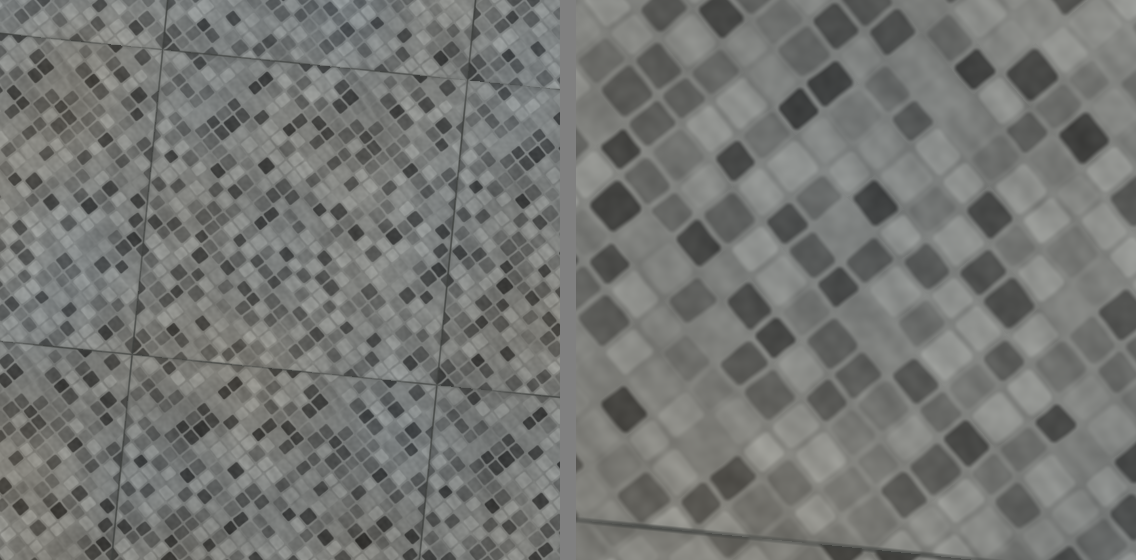
Left, the full canvas; right, a detail of the centre.
This texture is drawn by a Shadertoy shader. Its source:

```glsl
const float TILE_SIZE = 0.547;                  // tile pitch in canvas units
const vec2  TILE_CORNER = vec2(0.236, 0.367);   // one crossing of the joints
const float TILE_ANGLE = 0.1;
const float DIAMONDS = 16.0;                    // diamonds along a tile edge, even
const float ROW_VARIATION = 0.05;               // alternating wide and narrow rows
const float CELL_HALF = 0.425;
const float CELL_ROUNDING = 0.13;
const float CELL_BLUR = 0.075;
const float EDGE_WOBBLE = 0.05;
const float JOINT_HALF = 0.0016;
const float JOINT_BLUR = 0.0013;
const float LIGHT_TONE = 0.575;
const float DARK_TONE = 0.225;
const float DARK_RARITY = 1.55;                 // higher gives fewer dark cells
const float GROUT_TONE = 0.49;
const float STREAK_AMOUNT = 0.07;
const float CLOUD_AMOUNT = 0.05;
const float GRAIN_AMOUNT = 0.03;
const vec3  STONE_TINT = vec3(0.99, 1.005, 0.985);
const vec3  COOL_SHIFT = vec3(-0.025, 0.0, 0.03);
const vec3  JOINT_COLOR = vec3(0.25, 0.26, 0.25);

float hash(vec2 p) {
    vec3 h = fract(p.xyx * 0.1031);
    h += dot(h, h.yzx + 33.33);
    return fract((h.x + h.y) * h.z);
}

float cornerSlope(vec2 corner, vec2 offset) {
    float a = 6.2832 * hash(corner);
    return dot(vec2(cos(a), sin(a)), offset);
}

float gradientNoise(vec2 p) {
    vec2 i = floor(p), f = p - i;
    vec2 w = f * f * f * (f * (f * 6.0 - 15.0) + 10.0);
    vec2 e = vec2(1.0, 0.0);
    float low = mix(cornerSlope(i, f), cornerSlope(i + e, f - e), w.x);
    float high = mix(cornerSlope(i + e.yx, f - e.yx), cornerSlope(i + 1.0, f - 1.0), w.x);
    return mix(low, high, w.y);
}

float roundedBox(vec2 p, float halfSize, float radius) {
    vec2 d = abs(p) - halfSize + radius;
    return length(max(d, 0.0)) + min(max(d.x, d.y), 0.0) - radius;
}

void mainImage(out vec4 fragColor, in vec2 fragCoord) {
    vec2 uv = fragCoord / iResolution.y;
    float pixel = 1.0 / iResolution.y;

    // Rotated tile grid; every tile carries the same print
    float c = cos(TILE_ANGLE), s = sin(TILE_ANGLE);
    vec2 d = uv - TILE_CORNER;
    vec2 grid = vec2(c * d.x - s * d.y, s * d.x + c * d.y) / TILE_SIZE;
    vec2 local = fract(grid);

    // Diagonal mosaic with uneven rows
    vec2 q = vec2(local.x + local.y, local.y - local.x) * DIAMONDS;
    vec2 wobble = vec2(gradientNoise(q * 1.3), gradientNoise(q * 1.3 + 71.0));
    vec2 m = q + ROW_VARIATION * cos(3.14159 * q) + EDGE_WOBBLE * wobble;
    vec2 cell = floor(m);
    float cellPixel = pixel * DIAMONDS * 1.4142 / TILE_SIZE;
    float blur = max(CELL_BLUR, cellPixel);
    float dist = roundedBox(m - cell - 0.5, CELL_HALF, CELL_ROUNDING);
    float inside = 1.0 - smoothstep(-blur, blur, dist);

    float shade = pow(hash(cell + 40.0), DARK_RARITY);
    float tone = mix(GROUT_TONE, mix(LIGHT_TONE, DARK_TONE, shade), inside);

    // Stone streaks along the rows, broad clouds and fine grain
    float streak = gradientNoise(q * vec2(2.2, 0.55) + 13.0);
    float cloud = gradientNoise(uv * 5.0 + 3.0) + 0.6 * gradientNoise(uv * 13.0 + 9.0);
    float grain = gradientNoise(uv * 130.0);
    tone += STREAK_AMOUNT * streak * (1.0 - 0.6 * shade);
    tone += CLOUD_AMOUNT * cloud + GRAIN_AMOUNT * grain;
    tone += 0.03 * (uv.y - 0.5);

    // Cool and warm patches
    float cool = gradientNoise(uv * 3.5 + 21.0) + 0.35 * (uv.x + uv.y - 1.0);
    vec3 color = tone * STONE_TINT + COOL_SHIFT * cool;

    // Joints: upright ones steady, level ones partly worn away
    vec2 edge = min(local, 1.0 - local) * TILE_SIZE;
    float soft = max(JOINT_BLUR, pixel);
    vec2 joint = 1.0 - smoothstep(vec2(JOINT_HALF - soft), vec2(JOINT_HALF + soft), edge);
    float wear = gradientNoise(uv * 9.0 + 5.0);
    joint *= vec2(0.8 + 0.3 * wear, 0.6 + 0.8 * wear);
    float grime = 0.12 * (1.0 - smoothstep(0.0, 0.009, min(edge.x, edge.y)));
    color = mix(color, JOINT_COLOR, clamp(max(max(joint.x, joint.y), grime), 0.0, 1.0));

    fragColor = vec4(clamp(color, 0.0, 1.0), 1.0);
}
```
